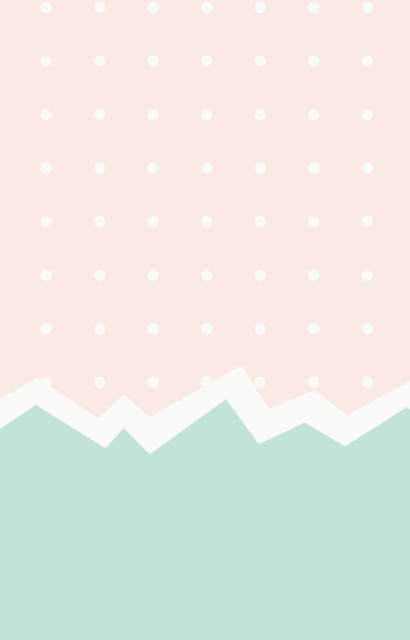
A WebGL 2 fragment shader for this background:

```glsl
#version 300 es
precision highp float;
// Flat paper-cut background: a pink sky with a regular grid of white dots,
// a white zigzag ridge over it and a mint ridge in front. Each ridge is a
// signed distance to a polyline, offset so that some corners are rounded.

#define HEIGHT 768.0                  // canvas height in design units
#define DOT_ORIGIN vec2(55.3, 759.0)  // centre of one dot
#define DOT_SPACING 64.25
#define DOT_RADIUS 6.8
#define WHITE_ROUNDING 5.0            // radius of the white peaks
#define MINT_ROUNDING 4.0             // radius of the mint valleys
#define PINK vec3(0.98, 0.914, 0.896)
#define MINT vec3(0.76, 0.89, 0.85)
#define WHITE vec3(0.98, 0.98, 0.975)

uniform vec2 u_resolution;
out vec4 fragColor;

const int POINTS = 11;

// Ridge corners from left to right, running past both canvas sides
const vec2 WHITE_RIDGE[POINTS] = vec2[POINTS](
    vec2(-40.0, 260.0), vec2(44.0, 309.0), vec2(118.0, 260.0),
    vec2(149.0, 288.0), vec2(179.0, 261.5), vec2(288.0, 323.0),
    vec2(321.0, 271.0), vec2(376.0, 294.0), vec2(417.0, 264.0),
    vec2(530.0, 326.0), vec2(600.0, 326.0));

const vec2 MINT_RIDGE[POINTS] = vec2[POINTS](
    vec2(-40.0, 231.0), vec2(43.0, 287.0), vec2(126.0, 235.0),
    vec2(148.0, 260.5), vec2(180.0, 228.0), vec2(272.0, 294.5),
    vec2(312.0, 240.0), vec2(366.0, 265.5), vec2(414.0, 237.0),
    vec2(488.0, 284.0), vec2(530.0, 256.0));

// Signed distance to a ridge line: positive above, negative below
float ridgeDistance(vec2 p, vec2 ridge[POINTS]) {
    float nearest = HEIGHT;
    float side = 1.0;
    for (int i = 0; i < POINTS - 1; i++) {
        vec2 a = ridge[i];
        vec2 edge = ridge[i + 1] - a;
        vec2 q = p - a;
        float along = clamp(dot(q, edge) / dot(edge, edge), 0.0, 1.0);
        nearest = min(nearest, length(q - edge * along));
        if (q.x >= 0.0 && q.x < edge.x) {
            side = q.y * edge.x < q.x * edge.y ? -1.0 : 1.0;
        }
    }
    return side * nearest;
}

// Signed distance to the closest dot of the grid
float dotDistance(vec2 p) {
    vec2 cell = fract((p - DOT_ORIGIN) / DOT_SPACING + 0.5) - 0.5;
    return length(cell * DOT_SPACING) - DOT_RADIUS;
}

// Antialiased coverage of the inside of a shape
float coverage(float dist, float pixel) {
    return 1.0 - smoothstep(-0.75 * pixel, 0.75 * pixel, dist);
}

void main() {
    float pixel = HEIGHT / u_resolution.y;
    vec2 p = gl_FragCoord.xy * pixel;

    // Layers from back to front
    float dots = coverage(dotDistance(p), pixel);
    float whiteRidge = coverage(ridgeDistance(p, WHITE_RIDGE) - WHITE_ROUNDING, pixel);
    float mintRidge = coverage(ridgeDistance(p, MINT_RIDGE) + MINT_ROUNDING, pixel);

    vec3 color = mix(PINK, WHITE, max(dots, whiteRidge));
    color = mix(color, MINT, mintRidge);
    fragColor = vec4(color, 1.0);
}
```
